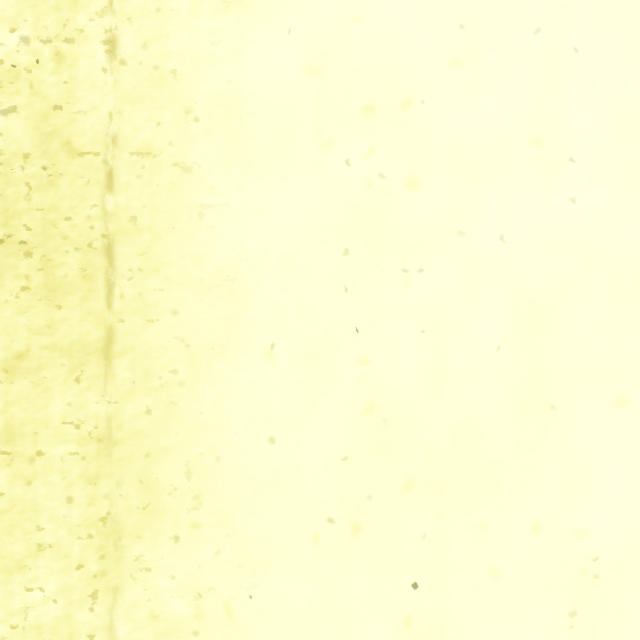
Write a WebGL 2 fragment shader that draws this texture.

```glsl
#version 300 es
precision highp float;
// Pale yellow aged plaster: stained left side, ragged crease, crumbs and scattered specks.

uniform vec2 u_resolution;
out vec4 fragColor;

const vec3 PALE = vec3(1.0, 1.0, 0.872);        // unstained surface
const vec3 STAIN_LOSS = vec3(0.05, 0.07, 0.27); // light lost at full stain
const vec3 OLIVE = vec3(0.45, 0.40, 0.12);      // dark specks
const vec3 OCHRE = vec3(0.80, 0.74, 0.30);      // crumbs and smudges
const float CREASE_X = 0.176;
const float CREASE_WIDTH = 0.009;
const float SPECK_EDGE = 0.0018;
const float BLOTCH = 0.75;
const float GRAIN = 0.42;
const float RELIEF = 0.75;
const int CRUMB_ROWS = 4;

float hash(vec2 p) {
    return fract(sin(dot(p, vec2(127.1, 311.7))) * 43758.5453);
}

float noise(vec2 p) {
    vec2 i = floor(p), f = fract(p);
    f = f * f * (3.0 - 2.0 * f);
    return mix(mix(hash(i), hash(i + vec2(1, 0)), f.x),
               mix(hash(i + vec2(0, 1)), hash(i + vec2(1, 1)), f.x), f.y);
}

float fbm(vec2 p) {
    float sum = 0.0, amp = 0.5;
    for (int i = 0; i < 4; i++) {
        sum += amp * noise(p);
        p = p * 2.03 + 17.3;
        amp *= 0.5;
    }
    return sum / 0.9375;
}

// One randomly turned, elongated fleck in some cells of a grid
float flecks(vec2 p, float cells, float density, float radius, float edge, float seed) {
    vec2 id = floor(p * cells);
    vec2 key = id + seed;
    vec2 center = (id + 0.3 + 0.4 * vec2(hash(key + 3.1), hash(key + 7.7))) / cells;
    float angle = 6.2832 * hash(key + 11.3);
    float c = cos(angle), s = sin(angle);
    vec2 d = mat2(c, -s, s, c) * (p - center);
    d.y *= 1.0 + hash(key + 19.9);
    float size = radius * (0.5 + 0.5 * hash(key + 23.5));
    float shape = 1.0 - smoothstep(size - edge, size + edge, length(d));
    return shape * step(hash(key), density) * (0.3 + 0.7 * hash(key + 31.7));
}

// Broken, ragged rows of crumbs on the upper left
float crumbRows(vec2 p) {
    float rows = 0.0;
    for (int i = 0; i < CRUMB_ROWS; i++) {
        float k = float(i);
        float wave = 0.03 * (fbm(vec2(p.x * 18.0, k * 9.0)) - 0.5);
        float offset = abs(p.y - 0.94 + 0.105 * k - wave);
        float line = 1.0 - smoothstep(0.002, 0.011, offset);
        float reach = 1.0 - smoothstep(0.09, 0.16, p.x);
        float broken = smoothstep(0.5, 0.68, fbm(p * vec2(55.0, 95.0) + k * 13.0));
        rows = max(rows, line * reach * broken * (0.4 + 0.6 * hash(vec2(k, 2.0))));
    }
    return rows;
}

// Wavering crease, eaten away by noise along its height
float crease(vec2 p) {
    float x = CREASE_X + 0.03 * (fbm(vec2(p.y * 9.0, 4.0)) - 0.5);
    float line = exp(-pow((p.x - x) / CREASE_WIDTH, 2.0));
    float ragged = smoothstep(0.35, 0.7, fbm(p * vec2(70.0, 28.0) + 5.0));
    return line * ragged * mix(0.4, 1.0, smoothstep(0.3, 0.65, p.y));
}

void main() {
    vec2 p = gl_FragCoord.xy / u_resolution;
    vec2 warped = p + 0.008 * (vec2(fbm(p * 110.0), fbm(p * 110.0 + 40.0)) - 0.5);

    // Broad staining, strongest low on the left
    float side = 1.0 - smoothstep(0.06, 0.46, p.x + 0.08 * (fbm(p * 5.0) - 0.5));
    float height = 1.0 - 0.25 * smoothstep(0.6, 0.95, p.y) - 0.12 * smoothstep(0.3, 0.0, p.y);
    float corner = smoothstep(0.35, 1.1, p.x * 0.75 + p.y * 0.45);
    float stain = 0.13 + 0.55 * side * height - 0.12 * corner;

    // Blotches, brushed vertical streaks and fine grain
    float rough = mix(0.22, 1.0, side);
    stain += rough * BLOTCH * (fbm(p * vec2(12.0, 16.0) + 3.0) - 0.5);
    stain += rough * 0.18 * (noise(p * vec2(110.0, 9.0)) - 0.5);
    stain += rough * GRAIN * (fbm(p * vec2(70.0, 90.0)) - 0.5);
    stain += 0.09 * (noise(p * vec2(22.0, 12.0) + 60.0) - 0.5);

    // Shallow flaking relief, lit from the upper left
    vec2 flake = p * vec2(34.0, 46.0) + 9.0;
    stain += side * RELIEF * (fbm(flake) - fbm(flake + vec2(-0.14, 0.2)));

    // Soft ragged smudges
    stain += 0.4 * flecks(warped, 15.0, 0.2, 0.014, 0.009, 50.0);

    float depth = max(stain, 0.0);
    vec3 color = PALE - STAIN_LOSS * vec3(depth * depth, depth * depth, stain);

    // Crease, rows and loose crumbs
    color = mix(color, OCHRE, 0.55 * crease(p));
    color = mix(color, OCHRE * 0.85, 0.7 * crumbRows(warped));
    float crumbs = smoothstep(0.68, 0.82, fbm(p * vec2(48.0, 62.0) + 33.0)) * side;
    crumbs = max(crumbs, 0.8 * flecks(warped, 34.0, mix(0.04, 0.14, side), 0.006, 0.004, 90.0));
    color = mix(color, OCHRE, 0.5 * crumbs);

    // Sparse dark specks
    float dark = flecks(warped, 24.0, 0.012, 0.005, SPECK_EDGE, 130.0);
    dark = max(dark, flecks(warped, 7.0, 0.04, 0.012, SPECK_EDGE, 170.0));
    color = mix(color, OLIVE, 0.85 * dark);

    fragColor = vec4(clamp(color, 0.0, 1.0), 1.0);
}
```
